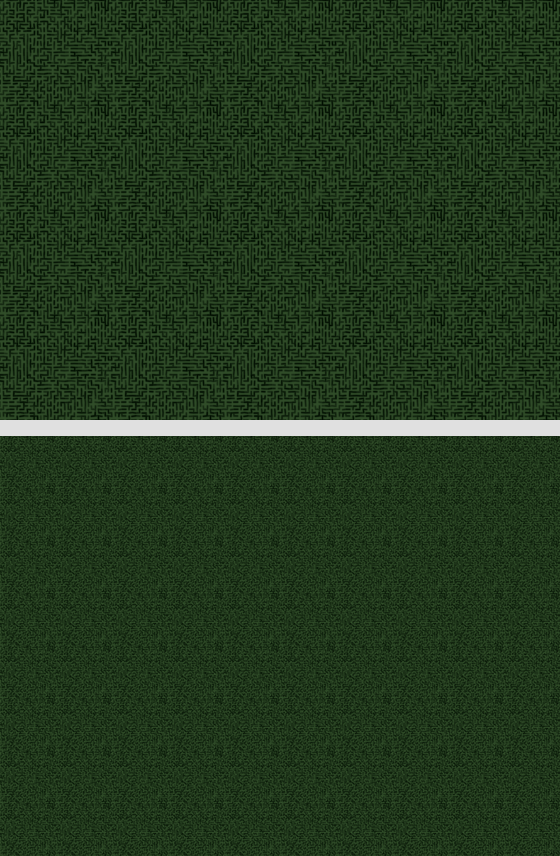
Top, the tile; bottom, the same tile 2 across and 2 down.
Write a Shadertoy shader that draws this texture.

```glsl
const float TAU = 6.2831853;
const vec2 TILE = vec2(33.0, 30.0); // lattice posts in one repeat

// Two random values per post, wrapped to the tile
vec2 hash(vec2 post) {
    vec3 q = fract(mod(post, TILE).xyx * vec3(0.1031, 0.1130, 0.0973));
    q += dot(q, q.yzx + 33.33);
    return fract((q.xx + q.yz) * q.zy);
}

// Rows and columns are unevenly spaced, posts slightly scattered
vec2 postPosition(vec2 post) {
    vec2 spacing = vec2(hash(vec2(post.x, 3.0)).x, hash(vec2(8.0, post.y)).y);
    return post + 0.28 * (spacing - 0.5) + 0.16 * (hash(post + vec2(7.0, 13.0)) - 0.5);
}

// Each post grows one groove towards a neighbour
vec2 grooveStep(vec2 post) {
    vec2 choice = hash(post);
    vec2 phase = TAU * post / TILE;
    float across = 0.52 + 0.2 * sin(phase.x + 0.7 * sin(phase.y)) * cos(phase.y)
                 + 0.16 * sin(2.0 * phase.y - phase.x);
    vec2 axis = choice.x < across ? vec2(1.0, 0.0) : vec2(0.0, 1.0);
    return choice.y < 0.5 ? axis : -axis;
}

// Depth differs from groove to groove and from patch to patch
float grooveDepth(vec2 post) {
    vec2 patchCell = floor(mod(post, TILE) / 3.0);
    return 0.48 + 0.4 * hash(post + vec2(19.0, 5.0)).x + 0.3 * hash(patchCell + 11.0).y;
}

float segmentDistance(vec2 p, vec2 a, vec2 b) {
    vec2 pa = p - a, ba = b - a;
    return length(pa - ba * clamp(dot(pa, ba) / dot(ba, ba), 0.0, 1.0));
}

// Deepest soft groove at a point
float grooveShade(vec2 p) {
    float shade = 0.0;
    for (int y = -1; y <= 2; y++) {
        for (int x = -1; x <= 2; x++) {
            vec2 post = floor(p) + vec2(x, y);
            vec2 next = post + grooveStep(post);
            float d = segmentDistance(p, postPosition(post), postPosition(next)) / 0.27;
            shade = max(shade, grooveDepth(post) * exp(-d * d));
        }
    }
    return min(shade, 1.0);
}

void mainImage(out vec4 fragColor, in vec2 fragCoord) {
    vec2 repeats = TILE * vec2(5.0, 4.0);

    // Average over the pixel
    float shade = 0.0;
    for (int i = 0; i < 4; i++) {
        vec2 offset = 0.5 * vec2(i % 2, i / 2) - 0.25;
        shade += 0.25 * grooveShade((fragCoord + offset) / iResolution.xy * repeats);
    }

    vec3 ridgeGreen = vec3(0.19, 0.302, 0.16);
    vec3 grooveGreen = vec3(0.0, 0.05, 0.0);
    fragColor = vec4(mix(ridgeGreen, grooveGreen, shade), 1.0);
}
```
